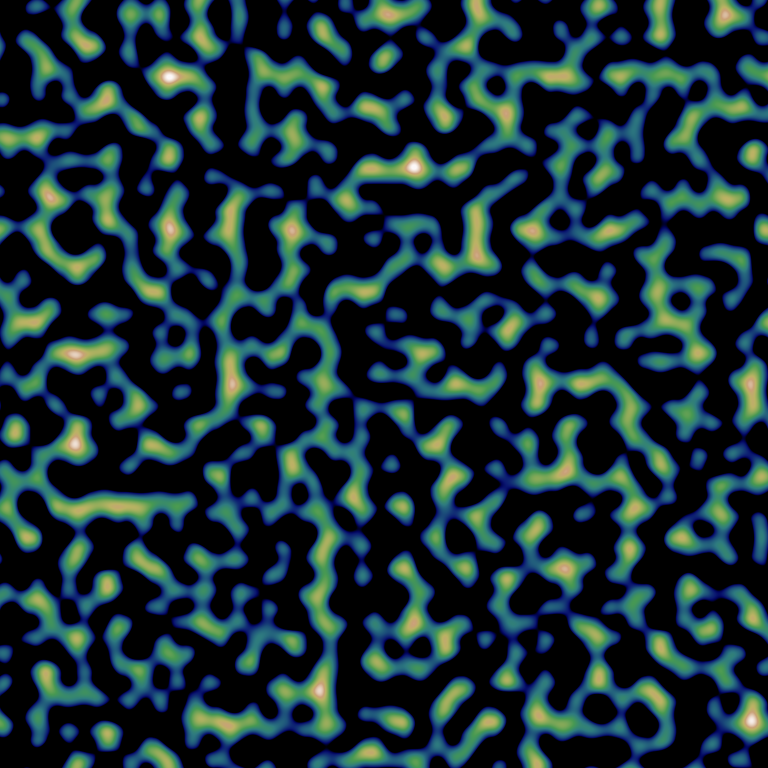
Write a Shadertoy shader that draws this texture.

```glsl
// Winding islands of gradient noise on black, tinted like a relief map.
// The negative half of the noise is cut to black; the positive half runs
// through a ramp from deep blue over teal and green to ochre and white.

const float CELLS = 25.0;        // lattice cells along the canvas height
const float PEAK = 0.64;         // noise value that reaches the end of the ramp
const uint SEED = 37u;           // picks another arrangement
const int SAMPLES = 2;           // samples per pixel side, smooths the edges
const float TAU = 6.2831853;

// Ramp stops: rgb colour and, in w, the height at which it is reached.
const int STOPS = 11;
const vec4 RAMP[STOPS] = vec4[STOPS](
    vec4(0.00, 0.00, 0.00, 0.000),   // black
    vec4(0.00, 0.01, 0.35, 0.035),   // navy rim
    vec4(0.04, 0.09, 0.44, 0.070),   // deep blue
    vec4(0.11, 0.31, 0.48, 0.180),   // sea blue
    vec4(0.18, 0.48, 0.50, 0.300),   // teal
    vec4(0.22, 0.54, 0.42, 0.380),   // sea green
    vec4(0.28, 0.60, 0.32, 0.470),   // green
    vec4(0.55, 0.67, 0.35, 0.630),   // olive
    vec4(0.73, 0.70, 0.39, 0.740),   // ochre
    vec4(0.79, 0.63, 0.47, 0.830),   // sand
    vec4(0.99, 0.97, 0.97, 1.000));  // white

// Integer hash of a lattice point, from 0 to 1.
float hash(ivec2 p) {
    uint h = uint(p.x) * 1597334677u ^ (uint(p.y) + SEED) * 3812015801u;
    h = (h ^ (h >> 16)) * 2146121005u;
    h = (h ^ (h >> 15)) * 2221713035u;
    h ^= h >> 16;
    return float(h >> 8) / 16777216.0;
}

// Slope of a random unit gradient at a lattice point, seen from an offset.
float slope(ivec2 corner, vec2 offset) {
    float angle = TAU * hash(corner);
    return dot(vec2(cos(angle), sin(angle)), offset);
}

// Gradient noise with quintic fade.
float gradientNoise(vec2 p) {
    ivec2 cell = ivec2(floor(p));
    vec2 f = fract(p);
    vec2 fade = f * f * f * (f * (f * 6.0 - 15.0) + 10.0);
    float low = mix(slope(cell, f),
                    slope(cell + ivec2(1, 0), f - vec2(1.0, 0.0)), fade.x);
    float high = mix(slope(cell + ivec2(0, 1), f - vec2(0.0, 1.0)),
                     slope(cell + ivec2(1, 1), f - vec2(1.0, 1.0)), fade.x);
    return mix(low, high, fade.y);
}

// Piecewise linear colour ramp.
vec3 reliefColor(float height) {
    vec3 color = RAMP[0].rgb;
    for (int i = 1; i < STOPS; i++) {
        float t = (height - RAMP[i - 1].w) / (RAMP[i].w - RAMP[i - 1].w);
        color = mix(color, RAMP[i].rgb, clamp(t, 0.0, 1.0));
    }
    return color;
}

void mainImage(out vec4 fragColor, in vec2 fragCoord) {
    vec3 sum = vec3(0.0);
    for (int j = 0; j < SAMPLES; j++) {
        for (int i = 0; i < SAMPLES; i++) {
            vec2 jitter = (vec2(i, j) + 0.5) / float(SAMPLES) - 0.5;
            vec2 uv = (fragCoord + jitter) / iResolution.y;
            sum += reliefColor(gradientNoise(uv * CELLS) / PEAK);
        }
    }
    fragColor = vec4(sum / float(SAMPLES * SAMPLES), 1.0);
}
```
